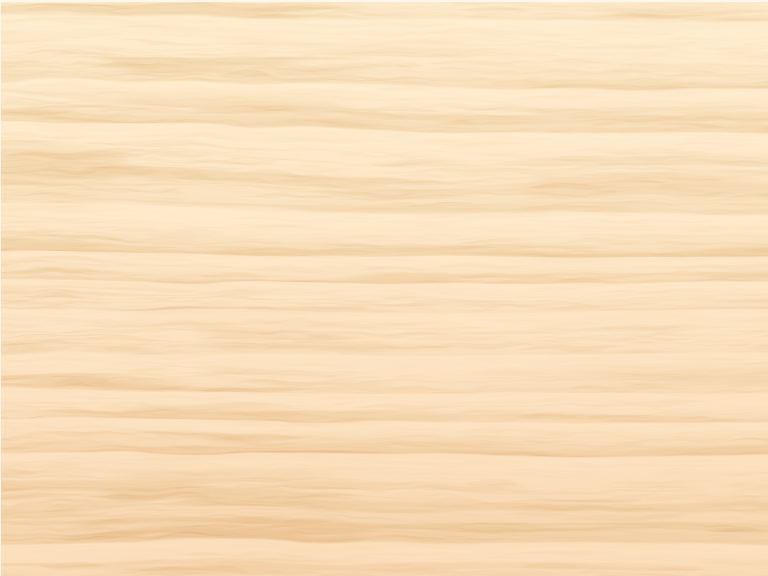
A Shadertoy shader for this texture:

```glsl
#define BAND_COUNT 13.0
#define BAND_DEPTH 0.62
#define FIBRE_DEPTH 0.30
#define DASH_DEPTH 0.20
#define TOP_WOOD vec3(1.0, 0.932, 0.815)
#define BOTTOM_WOOD vec3(0.988, 0.880, 0.748)
#define GRAIN_TINT vec3(0.920, 0.840, 0.720)
#define RIM_COLOR vec3(0.99, 0.97, 0.93)

vec2 hash2(vec2 p) {
    vec3 q = fract(p.xyx * vec3(0.1031, 0.1030, 0.0973));
    q += dot(q, q.yzx + 33.33);
    return fract((q.xx + q.yz) * q.zy);
}

float valueNoise(vec2 p) {
    vec2 cell = floor(p), f = fract(p);
    f = f * f * (3.0 - 2.0 * f);
    float low = mix(hash2(cell).x, hash2(cell + vec2(1, 0)).x, f.x);
    float high = mix(hash2(cell + vec2(0, 1)).x, hash2(cell + 1.0).x, f.x);
    return mix(low, high, f.y);
}

// Cellular scatter of thin, tapered pores
float dashes(vec2 p, vec2 grid) {
    vec2 q = p * grid, cell = floor(q);
    float soft = grid.y / iResolution.y;
    float cover = 0.0;
    for (int j = -1; j <= 1; j++) {
        for (int i = -1; i <= 1; i++) {
            vec2 id = cell + vec2(i, j);
            vec2 spot = hash2(id + 17.0), form = hash2(id + 71.0);
            vec2 d = q - id - spot;
            d.y += 0.13 * sin(d.x * 8.0 + form.x * 6.28);
            float along = d.x / mix(0.3, 0.95, form.x);
            float lens = mix(0.1, 0.36, form.y) * (1.0 - along * along) - abs(d.y);
            float ink = clamp(lens / soft + 0.5, 0.0, 1.0);
            cover = max(cover, ink * mix(0.3, 1.0, spot.x) * step(0.35, spot.y));
        }
    }
    return cover;
}

// Depth below the top edge, bent along the flow of the grain
float grainDepth(vec2 p) {
    float depth = 1.0 - p.y;
    float bell = exp(-pow((depth - 0.3) / 0.2, 2.0));
    depth -= 0.026 * bell * smoothstep(0.0, 0.8, p.x);
    depth += 0.003 * sin(3.1 * p.x + 7.0 * p.y) + 0.0015 * sin(8.0 * p.x - 19.0 * p.y);
    float ragged = mix(0.010, 0.004, smoothstep(0.0, 1.0, p.x));
    return depth + ragged * (valueNoise(vec2(p.x * 9.0, depth * 70.0)) - 0.5);
}

void mainImage(out vec4 fragColor, in vec2 fragCoord) {
    vec2 p = fragCoord / iResolution.y;
    float depth = grainDepth(p);
    vec2 g = vec2(p.x, depth);

    // Growth bands: slow darkening, then a crisp lower edge
    float phase = BAND_COUNT * depth + 0.5 * sin(9.0 * depth + 1.0) + 0.25 * sin(23.0 * depth + 2.0);
    float ramp = fract(phase);
    float edge = 1.0 - smoothstep(0.94, 1.0, ramp);
    float strength = mix(0.35, 1.0, hash2(vec2(floor(phase), 5.0)).x);
    strength *= mix(0.6, 1.15, valueNoise(vec2(p.x * 2.0, floor(phase) * 3.7)));
    float band = ramp * ramp * edge * strength;

    // Long fibres in two widths, denser on the left
    float fibre = 0.6 * valueNoise(g * vec2(2.6, 58.0)) + 0.4 * valueNoise(g * vec2(7.0, 150.0) + 40.0);
    fibre = smoothstep(0.44, 0.72, fibre);
    float density = mix(0.2, 1.0, smoothstep(0.1, 0.6, ramp) * edge);
    density *= mix(1.2, 0.8, smoothstep(0.0, 1.0, p.x));

    // Pores in three sizes
    float pores = 0.0;
    for (int k = 0; k < 3; k++) {
        float size = float(k);
        vec2 grid = vec2(7.0 + 5.0 * size, 68.0 + 48.0 * size);
        pores += dashes(g + size * 3.7, grid) * (1.0 - 0.2 * size);
    }

    float tone = BAND_DEPTH * band + density * FIBRE_DEPTH * fibre;
    tone += DASH_DEPTH * pores * mix(0.3, 1.0, density);
    vec3 wood = mix(BOTTOM_WOOD, TOP_WOOD, smoothstep(0.0, 1.0, p.y));
    wood *= mix(vec3(1.0), GRAIN_TINT, min(tone, 1.15));

    // Pale rim on the left and top
    float pixel = 1.0 / iResolution.y;
    float rim = max(1.0 - smoothstep(0.001, 0.001 + pixel, p.x),
                    smoothstep(0.997 - pixel, 0.997, p.y));
    fragColor = vec4(mix(wood, RIM_COLOR, rim), 1.0);
}
```
